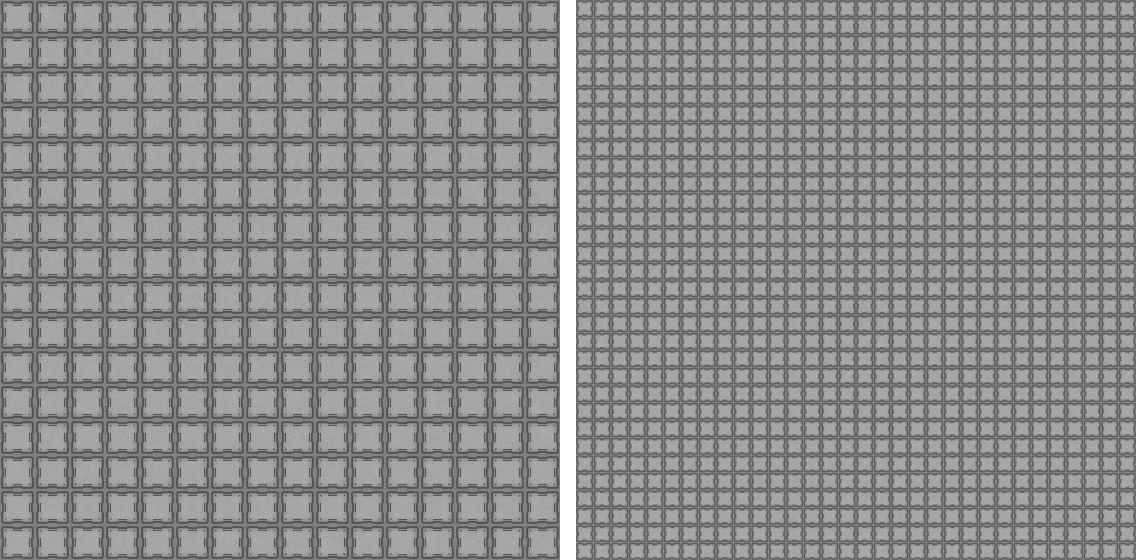
Left, the tile; right, the same tile 2 across and 2 down.
Reproduce this pattern procedurally as a WebGL 1 fragment shader.

```glsl
precision highp float;

uniform vec2 u_resolution;

const float TILES = 16.0;          // repeats across and down
const float GRAIN_CELLS = 512.0;   // fine grain cells per canvas side
const float WEAR_CELLS = 96.0;     // soft mottling cells per canvas side
const float GRAIN_AMOUNT = 0.035;
const float WEAR_AMOUNT = 0.02;

// Greys
const float PLATE = 0.652;
const float PLATE_RIM = 0.59;
const float JOINT = 0.455;
const float SEAM = 0.60;
const float GROOVE = 0.325;

// Lengths in tile widths, insets measured from the tile border
const float SEAM_HALF = 0.011;
const float GROOVE_INSET = 0.066;
const float GROOVE_HALF = 0.028;
const float CHAMFER = 0.05;
const float NOTCH_DEPTH = 0.028;
const float NOTCH_START = 0.115;
const float NOTCH_END = 0.150;
const float DASH_INSET = 0.158;
const float DASH_HALF = 0.013;
const float DASH_REACH = 0.13;
const float TICK_INSET = 0.160;
const float TICK_REACH = 0.035;
const float TICK_HALF = 0.014;

float hash(vec2 p) {
  vec3 q = fract(vec3(p.xyx) * 0.1031);
  q += dot(q, q.yzx + 33.33);
  return fract((q.x + q.y) * q.z);
}

// Value noise that wraps after the given number of cells
float wrappedNoise(vec2 uv, float cells) {
  vec2 p = uv * cells;
  vec2 i = floor(p);
  vec2 f = fract(p);
  f = f * f * (3.0 - 2.0 * f);
  vec2 a = mod(i, cells);
  vec2 b = mod(i + 1.0, cells);
  return mix(mix(hash(a), hash(vec2(b.x, a.y)), f.x),
             mix(hash(vec2(a.x, b.y)), hash(b), f.x), f.y);
}

float coverage(float dist, float blur) {
  return 1.0 - smoothstep(-blur, blur, dist);
}

void main() {
  vec2 uv = gl_FragCoord.xy / u_resolution;
  float blur = 0.6 * TILES / min(u_resolution.x, u_resolution.y);

  // Fold the tile: inset from the border, and distance along the side
  vec2 p = abs(fract(uv * TILES) - 0.5);
  vec2 corner = 0.5 - p;
  float inset = min(corner.x, corner.y);
  float along = min(p.x, p.y);

  // Frame with cut corners and an inward notch in the middle of each side
  float cutInset = min(inset, (corner.x + corner.y) * 0.7071 - CHAMFER);
  float notch = NOTCH_DEPTH * (1.0 - clamp((along - NOTCH_START) / (NOTCH_END - NOTCH_START), 0.0, 1.0));
  float frameInset = cutInset - notch;
  float groove = abs(frameInset - GROOVE_INSET) - GROOVE_HALF;

  // Dashes beside the notches and diagonal ticks in the corners
  float dash = max(abs(inset - DASH_INSET) - DASH_HALF, along - DASH_REACH);
  vec2 tickPos = corner - TICK_INSET;
  float tick = max(abs(tickPos.x - tickPos.y) * 0.7071 - TICK_HALF,
                   abs(tickPos.x + tickPos.y) * 0.7071 - TICK_REACH);

  // Plate, joint, seam and the pale pads in the notch pockets
  float plate = mix(PLATE_RIM, PLATE, smoothstep(0.10, 0.24, inset));
  float shade = mix(JOINT, plate, coverage(GROOVE_INSET - frameInset, blur));
  float pad = max(abs(inset - 0.037) - 0.012, along - 0.09);
  shade = mix(shade, SEAM, 0.6 * coverage(pad, blur));
  shade = mix(shade, SEAM, coverage(inset - SEAM_HALF, blur));

  // Dark engraving
  float engraving = min(groove, min(dash, tick));
  shade = mix(shade, GROOVE, coverage(engraving, blur));

  // Grain and mottling
  float grain = hash(floor(uv * GRAIN_CELLS)) - 0.5;
  float wear = wrappedNoise(uv, WEAR_CELLS) - 0.5;
  shade += grain * GRAIN_AMOUNT + wear * WEAR_AMOUNT;

  gl_FragColor = vec4(vec3(shade), 1.0);
}
```
